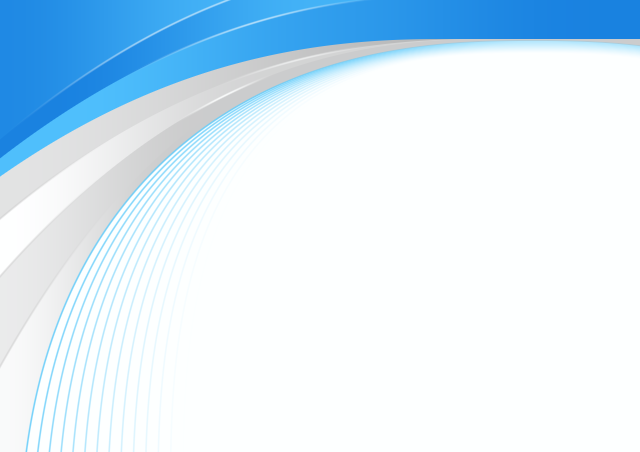
This background is drawn by a WebGL 2 fragment shader. Its source:

```glsl
#version 300 es
precision highp float;

uniform vec2 u_resolution;
out vec4 outColor;

#define LINE_COUNT 14
#define LINE_WIDTH 0.0009
#define LINE_ALPHA 0.8
#define CREASE_WIDTH 0.0012
#define DEEP_BLUE vec3(0.10, 0.51, 0.88)
#define MID_BLUE vec3(0.19, 0.62, 0.93)
#define BRIGHT_BLUE vec3(0.31, 0.75, 0.99)
#define LINE_BLUE vec3(0.36, 0.79, 0.98)
#define PAPER vec3(0.993, 1.0, 1.0)

// Signed distance below a curve that climbs from the left edge to its apex
float sweep(vec2 p, vec2 apex, float rise, float power) {
  float s = max(1.0 - p.x / apex.x, 0.0);
  float y = apex.y + rise * pow(s, power);
  float slope = rise * power / apex.x * pow(s, power - 1.0);
  return (p.y - y) / sqrt(1.0 + slope * slope);
}

// Approximate signed distance to the upper half of a superellipse
float arch(vec2 p, vec2 center, vec2 radius, float power) {
  vec2 q = abs(vec2(p.x - center.x, min(p.y - center.y, 0.0))) / radius;
  q = max(q, vec2(1e-4));
  vec2 gradient = power * pow(q, vec2(power - 1.0)) / radius;
  return (dot(pow(q, vec2(power)), vec2(1.0)) - 1.0) / max(length(gradient), 1e-3);
}

// Nested arches: t = 0 is the outer rim, t = 1 the innermost line
float rim(vec2 p, float t) {
  vec2 center = vec2(0.833, mix(0.910, 0.781, t));
  vec2 radius = mix(vec2(0.803, 0.846), vec2(0.547, 0.698), t);
  return arch(p, center, radius, mix(2.4, 2.8, t));
}

float cover(float d, float px) {
  return clamp(0.5 + d / px, 0.0, 1.0);
}

float stroke(float d, float width, float px) {
  return 1.0 - smoothstep(0.0, width + px, abs(d));
}

// Fades in and out again between two horizontal positions
float span(float x, float start, float end) {
  float middle = 0.5 * (start + end);
  return smoothstep(start, middle, x) * (1.0 - smoothstep(middle, end, x));
}

vec3 grey(float left, float right, float reach, float x) {
  return vec3(mix(left, right, smoothstep(0.0, reach, x))) + vec3(-0.002, 0.0, 0.002);
}

void main() {
  // Unit is the canvas width, y measured down from the top
  vec2 p = vec2(gl_FragCoord.x, u_resolution.y - gl_FragCoord.y) / u_resolution.x;
  float px = 1.0 / u_resolution.x;

  // Blue bands
  float upper = sweep(p, vec2(0.647, -0.055), 0.273, 2.0);
  float lower = sweep(p, vec2(0.690, -0.0065), 0.254, 2.1);
  vec3 color = mix(mix(DEEP_BLUE, MID_BLUE, 0.25), BRIGHT_BLUE, 0.75 * smoothstep(0.0, 0.36, p.x));
  vec3 middleBand = mix(DEEP_BLUE, mix(MID_BLUE, BRIGHT_BLUE, 0.6), smoothstep(0.08, 0.5, p.x));
  vec3 lowerBand = mix(BRIGHT_BLUE, MID_BLUE, smoothstep(0.1, 0.55, p.x));
  lowerBand = mix(lowerBand, DEEP_BLUE, smoothstep(0.45, 0.92, p.x));
  color = mix(color, middleBand, cover(upper, px));
  color = mix(color, lowerBand, cover(lower, px));
  color = mix(color, PAPER, 0.55 * stroke(upper, CREASE_WIDTH, px) * smoothstep(0.0, 0.25, p.x));
  color = mix(color, PAPER, 0.6 * stroke(lower, CREASE_WIDTH, px) * span(p.x, 0.18, 0.62));

  // Silver folds
  vec2 mirrored = vec2(0.690 - abs(p.x - 0.690), p.y);
  float fold1 = sweep(mirrored, vec2(0.690, 0.061), 0.215, 2.25);
  float fold2 = sweep(p, vec2(0.755, 0.061), 0.281, 2.25);
  float fold3 = sweep(p, vec2(0.781, 0.061), 0.371, 2.4);
  float fold4 = sweep(p, vec2(0.807, 0.061), 0.512, 2.8);
  color = mix(color, grey(0.89, 0.72, 0.75, p.x), cover(fold1, px));
  color = mix(color, grey(1.0, 0.83, 0.42, p.x), cover(fold2, px));
  color = mix(color, grey(0.92, 0.80, 0.32, p.x), cover(fold3, px));
  color = mix(color, grey(0.98, 0.80, 0.28, p.x), cover(fold4, px));

  // Shaded creases at the left, bright glints further along
  float creases = max(stroke(fold2, CREASE_WIDTH, px), stroke(fold3, CREASE_WIDTH, px));
  creases = max(creases, stroke(fold4, CREASE_WIDTH, px));
  color = mix(color, vec3(0.78), 0.5 * creases * (1.0 - smoothstep(0.0, 0.2, p.x)));
  color = mix(color, PAPER, 0.6 * stroke(fold2, CREASE_WIDTH, px) * span(p.x, 0.33, 0.60));
  color = mix(color, PAPER, 0.9 * stroke(fold3, CREASE_WIDTH, px) * span(p.x, 0.27, 0.43));

  // White field with fading contour lines
  color = mix(color, PAPER, cover(-rim(p, 0.0), px));
  float strength = LINE_ALPHA * mix(1.0, 0.4, smoothstep(0.35, 0.85, p.x));
  for (int i = 0; i < LINE_COUNT; i++) {
    float t = float(i) / float(LINE_COUNT - 1);
    float fade = strength * pow(1.03 - t, 1.3);
    color = mix(color, LINE_BLUE, fade * stroke(rim(p, t), LINE_WIDTH, px));
  }

  outColor = vec4(color, 1.0);
}
```
